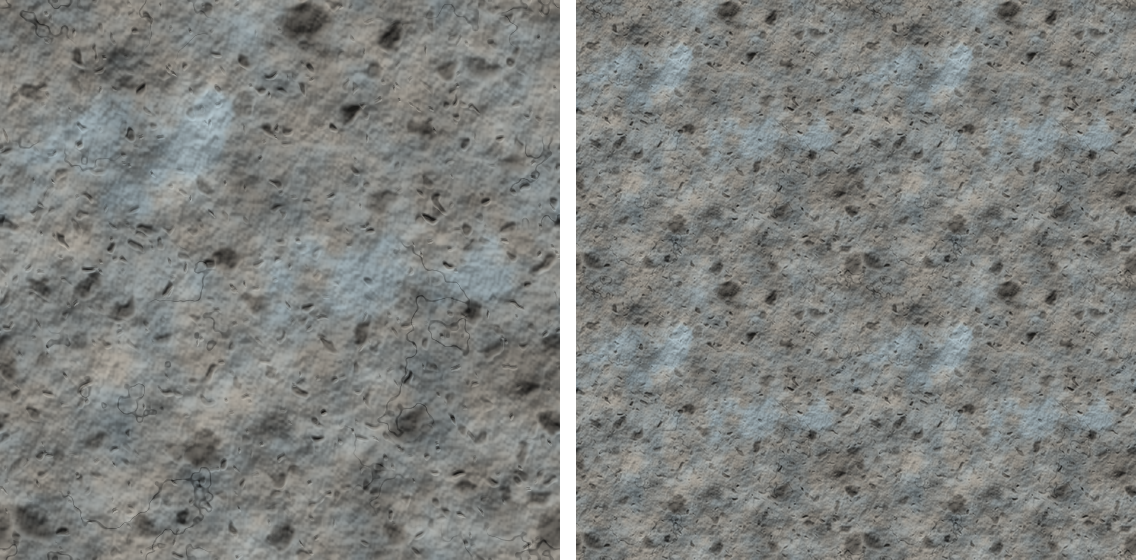
Left, the tile; right, the same tile 2 across and 2 down.
Give the GLSL for this texture, as a Shadertoy shader.

```glsl
// Weathered volcanic stone: rough grey-brown face with shaded pits and pale blue patches.
#define BASE_TONE 0.515
#define MOTTLE 0.34
#define RELIEF 1.5
#define PIT_RELIEF 0.24
#define PIT_SHADE 0.27
#define LIGHT_STEP 0.003
#define LIGHT_DIR vec2(-0.35, 0.94)
#define WARM_TINT vec3(1.03, 1.0, 0.945)
#define COOL_TINT vec3(0.93, 1.015, 1.05)

// Random triple per cell, wrapping after "period" cells
vec3 hash3(vec2 cell, float period, float seed) {
    vec3 p = fract(mod(cell, period).xyx * vec3(0.1031, 0.1030, 0.0973) + seed * 0.137);
    p += dot(p, p.yxz + 33.33);
    return fract((p.xxy + p.yzz) * p.zyx);
}

float valueNoise(vec2 uv, float period, float seed) {
    vec2 p = uv * period;
    vec2 cell = floor(p);
    vec2 f = p - cell;
    f = f * f * f * (f * (f * 6.0 - 15.0) + 10.0);
    float a = hash3(cell, period, seed).x;
    float b = hash3(cell + vec2(1, 0), period, seed).x;
    float c = hash3(cell + vec2(0, 1), period, seed).x;
    float d = hash3(cell + vec2(1, 1), period, seed).x;
    return mix(mix(a, b, f.x), mix(c, d, f.x), f.y);
}

// Layered noise, normalised to 0..1
float fbm(vec2 uv, float period, int octaves, float seed) {
    float sum = 0.0, total = 0.0, amp = 1.0;
    for (int i = 0; i < octaves; i++) {
        sum += amp * valueNoise(uv, period, seed + float(i));
        total += amp;
        amp *= 0.6;
        period *= 2.0;
    }
    return sum / total;
}

// Cellular layer of scattered oval hollows; returns depth 0..1
float pits(vec2 uv, float period, float density, float seed) {
    vec2 p = uv * period;
    vec2 cell = floor(p);
    float depth = 0.0;
    for (int y = -1; y <= 1; y++)
    for (int x = -1; x <= 1; x++) {
        vec2 id = cell + vec2(x, y);
        vec3 place = hash3(id, period, seed);
        vec3 shape = hash3(id, period, seed + 3.0);
        vec2 d = p - id - place.xy;
        float angle = (shape.x - 0.5) * 2.4;
        d = mat2(cos(angle), sin(angle), -sin(angle), cos(angle)) * d;
        d *= vec2(0.8, 1.15);
        float radius = mix(0.14, 0.42, shape.y * shape.y);
        float hollow = 1.0 - smoothstep(0.35, 1.0, length(d) / radius);
        depth = max(depth, hollow * mix(0.3, 1.0, shape.z) * step(place.z, density));
    }
    return depth;
}

// x: surface height, y: cavity depth
vec2 surface(vec2 uv) {
    vec2 warp = vec2(fbm(uv, 18.0, 3, 41.0), fbm(uv, 18.0, 3, 47.0)) - 0.5;
    vec2 q = uv + 0.05 * warp;
    float large = pits(q, 7.0, 0.45, 2.0);
    float medium = pits(q, 16.0, 0.55, 11.0);
    float small = pits(q, 37.0, 0.45, 23.0);
    float cavity = max(large, max(0.85 * medium, 0.5 * small));
    return vec2(fbm(uv, 12.0, 5, 5.0) - PIT_RELIEF * cavity, cavity);
}

void mainImage(out vec4 fragColor, in vec2 fragCoord) {
    vec2 uv = fragCoord / iResolution.xy;

    // Slope towards the light, softened on bright faces
    vec2 reach = LIGHT_STEP * LIGHT_DIR;
    float slope = surface(uv - reach).x - surface(uv + reach).x;
    float shade = RELIEF * slope;
    shade = shade > 0.0 ? shade / (1.0 + 4.0 * shade) : shade / (1.0 - 1.2 * shade);
    float cavity = surface(uv).y;

    // Broad stains and pale mineral patches
    float stain = fbm(uv, 9.0, 5, 61.0) - 0.5;
    float patchMask = smoothstep(0.54, 0.74, fbm(uv, 4.0, 5, 73.0));

    // Short broken cracks along a noise contour
    float contour = abs(fbm(uv, 5.0, 5, 83.0) - 0.5);
    float crack = (1.0 - smoothstep(0.002, 0.012, contour))
                * smoothstep(0.58, 0.75, valueNoise(uv, 6.0, 91.0));

    float tone = BASE_TONE + MOTTLE * stain + shade + 0.08 * patchMask;
    tone -= PIT_SHADE * cavity * (1.0 - 0.3 * patchMask) + 0.13 * crack;
    tone = clamp(tone, 0.1, 0.78);

    // Warm hollows, neutral face, cool patches
    float hue = fbm(uv, 14.0, 3, 97.0) - 0.5;
    float cool = clamp(0.36 + 1.4 * hue + 0.7 * patchMask - 0.4 * cavity, 0.0, 1.0);
    fragColor = vec4(tone * mix(WARM_TINT, COOL_TINT, cool), 1.0);
}
```
